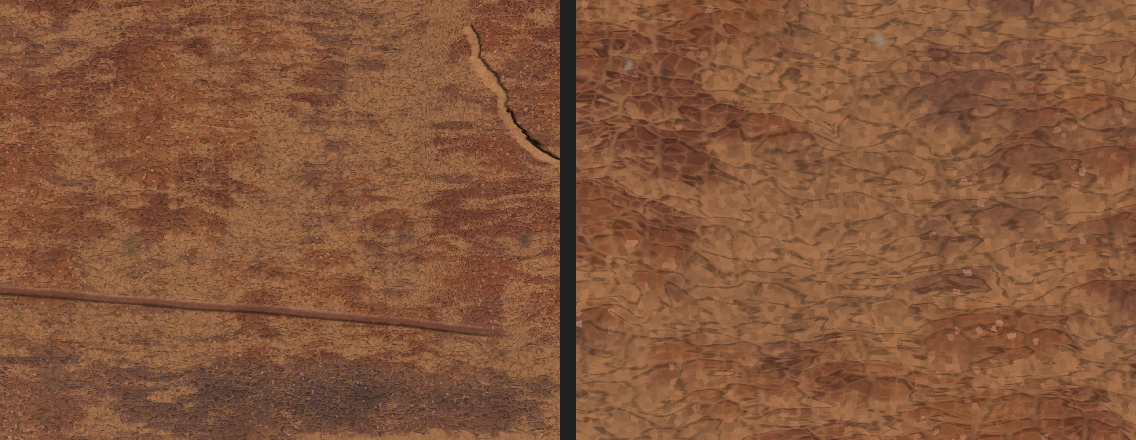
Left: the whole. Right: its middle third, enlarged.
This texture is drawn by a WebGL 2 fragment shader. Its source:

```glsl
#version 300 es
precision highp float;
uniform vec2 u_resolution;
out vec4 fragColor;

vec2 hash2(vec2 q) {
    q = vec2(dot(q, vec2(127.1, 311.7)), dot(q, vec2(269.5, 183.3)));
    return fract(sin(q) * 43758.55);
}

// x: gap to the nearest cell border, y: smooth blend of cell values, z: value of the cell
vec3 cells(vec2 q) {
    vec2 base = floor(q), f = q - base;
    float near = 9.0, second = 9.0, id = 0.0, sum = 0.0, weight = 0.0;
    for (int j = -1; j <= 1; j++)
    for (int i = -1; i <= 1; i++) {
        vec2 g = vec2(i, j), h = hash2(base + g), r = g + 0.1 + 0.8 * h - f;
        float d = length(r), w = exp(-5.0 * d * d), v = fract(h.x * 37.0 + h.y * 17.0);
        sum += w * v;
        weight += w;
        if (d < near) { second = near; near = d; id = v; }
        else second = min(second, d);
    }
    return vec3(second - near, sum / weight, id);
}

float mottle(vec2 q) {
    float sum = 0.0, amp = 0.5;
    for (int i = 0; i < 4; i++) {
        sum += amp * cells(q).y;
        q = q * 2.03 + 7.3;
        amp *= 0.55;
    }
    return sum / 1.01;
}

float blob(vec2 p, vec2 centre, vec2 size) {
    vec2 r = (p - centre) / size;
    return exp(-dot(r, r));
}

float segment(vec2 p, vec2 a, vec2 b) {
    vec2 e = b - a;
    return length(p - a - e * clamp(dot(p - a, e) / dot(e, e), 0.0, 1.0));
}

void main() {
    vec2 p = gl_FragCoord.xy / u_resolution.y;
    float broad = mottle(p * vec2(4.0, 7.0));
    float streaks = mottle(p * vec2(15.0, 58.0) + vec2(0.0, 5.0 * broad));
    float drips = mottle(p * vec2(13.0, 2.0) + 31.0);
    float patches = mottle(p * vec2(6.0, 5.0) + 63.0);
    vec3 grit = cells(p * 210.0);
    vec2 warp = vec2(streaks - 0.5, broad - 0.5);
    float fold = p.y - (0.342 - 0.07 * p.x - 0.012 * p.x * p.x) + 0.01 * warp.y;
    float upper = smoothstep(-0.02, 0.01, fold);
    float rightSide = smoothstep(0.95, 1.1, p.x) * upper;

    // Dyed leather
    vec3 col = mix(vec3(0.44, 0.25, 0.185), vec3(0.55, 0.325, 0.205), smoothstep(0.32, 0.62, patches));
    col = mix(col, vec3(0.48, 0.34, 0.27), 0.6 * smoothstep(0.5, 0.68, broad));
    col = mix(col, vec3(0.46, 0.235, 0.18), 0.4 * rightSide + 0.35 * blob(p, vec2(0.05, 0.72), vec2(0.14, 0.2)));

    // Dull band along the bottom
    float band = smoothstep(0.215, 0.165, p.y + 0.06 * warp.y + 0.03 * p.x);
    col = mix(col, vec3(0.45, 0.31, 0.25), 0.6 * band);
    float stain = blob(p, vec2(0.46, 0.1), vec2(0.16, 0.075)) + blob(p, vec2(0.77, 0.1), vec2(0.13, 0.08))
        + 0.6 * blob(p, vec2(1.1, 0.08), vec2(0.2, 0.045)) + 0.5 * blob(p, vec2(0.52, 0.24), vec2(0.11, 0.02))
        + 0.5 * blob(p, vec2(0.1, 0.185), vec2(0.25, 0.012));
    stain = clamp(stain * (0.35 + 1.2 * patches), 0.0, 1.0);
    col = mix(col, vec3(0.31, 0.235, 0.215), 0.85 * stain);

    // Worn tan nap
    float scuffX = 0.945 + 0.27 * pow(max(p.y - 0.5, 0.0), 2.0) + 0.02 * (patches - 0.5);
    float scuff = exp(-pow((p.x - scuffX) / 0.027, 2.0)) * smoothstep(0.38, 0.62, p.y);
    float nap = 0.42 * streaks + 0.33 * broad + 0.25 * drips + 0.04 * (grit.z - 0.5);
    nap += 0.05 * blob(p, vec2(0.72, 0.6), vec2(0.35, 0.32)) + 0.08 * blob(p, vec2(0.31, 0.55), vec2(0.035, 0.13))
        + 0.06 * exp(-pow((fold + 0.06) / 0.035, 2.0)) + 0.17 * scuff - 0.045 * rightSide
        - 0.05 * band - 0.06 * stain;
    float wear = smoothstep(0.47, 0.6, nap);
    vec3 tan1 = mix(vec3(0.57, 0.395, 0.26), vec3(0.65, 0.45, 0.3), grit.z);
    col = mix(col, tan1, 0.8 * wear);

    // Wrinkles and the fine crackle net
    vec2 q = p + 0.05 * warp.yx;
    vec2 stretch = mix(vec2(25.0, 64.0), vec2(46.0, 64.0), rightSide);
    float wrinkle = cells(q * stretch).x;
    float shade = cells((q + vec2(0.0, 0.0035)) * stretch).x;
    float net = cells((p + 0.02 * warp) * vec2(62.0, 100.0)).x;
    float open = smoothstep(0.3, 0.65, 0.5 * drips + 0.5 * streaks);
    col *= 1.0 - 0.24 * (1.0 - smoothstep(0.03, 0.24, shade));
    float crack = max(0.8 * (1.0 - smoothstep(0.02, 0.19, wrinkle)), 0.55 * (1.0 - smoothstep(0.02, 0.2, net)));
    col = mix(col, vec3(0.63, 0.43, 0.29), crack * (0.4 + 0.6 * open) * (1.0 - 0.45 * stain));
    col *= 0.93 + 0.1 * grit.z + 0.16 * (streaks - 0.5);

    // Cool glints on the polished parts
    float glint = smoothstep(0.93, 1.0, grit.z) * (1.0 - wear) * smoothstep(0.42, 0.6, patches + 0.1 * rightSide);
    col += vec3(0.13, 0.12, 0.14) * glint;

    // Long raised fold
    float reach = 1.0 - smoothstep(1.05, 1.2, p.x);
    float ridge = exp(-pow(fold / 0.009, 2.0));
    col = mix(col, vec3(0.42, 0.25, 0.2), 0.75 * ridge * reach);
    col *= 1.0 - 0.42 * reach * exp(-pow((fold + 0.009) / 0.0035, 2.0));
    col += 0.07 * reach * exp(-pow((fold - 0.008) / 0.0035, 2.0));

    // Torn flap with a shadowed lip
    vec2 tear[6] = vec2[](vec2(1.065, 0.93), vec2(1.085, 0.865), vec2(1.14, 0.79),
        vec2(1.14, 0.75), vec2(1.19, 0.68), vec2(1.29, 0.625));
    vec2 t = p + 0.025 * warp;
    float rip = 9.0, lip = 9.0;
    for (int i = 0; i < 5; i++) {
        rip = min(rip, segment(t, tear[i], tear[i + 1]));
        lip = min(lip, segment(t - vec2(0.009, 0.008), tear[i], tear[i + 1]));
    }
    col *= 1.0 - 0.5 * (1.0 - smoothstep(0.002, 0.009, lip));
    col = mix(col, tan1 * (0.9 + 0.3 * streaks), 1.0 - smoothstep(0.008, 0.014, rip));
    col *= 1.0 - 0.65 * (1.0 - smoothstep(0.001, 0.004, lip)) * smoothstep(0.8, 0.72, p.y);

    // Frayed lower edge, scattered flecks and scars
    col = mix(col, tan1, smoothstep(0.016, 0.008, p.y + 0.05 * warp.x) * smoothstep(0.64, 0.72, p.x));
    for (int i = 0; i < 12; i++) {
        vec2 h = hash2(vec2(i, 4.0)), size = vec2(0.003, 0.004) * (0.6 + h.y);
        float fleck = blob(p + 0.02 * warp, vec2(1.27 * h.x, 0.3 + 0.65 * h.y), size);
        col = mix(col, i % 3 == 0 ? vec3(0.6, 0.58, 0.54) : vec3(0.25, 0.21, 0.18), 0.7 * fleck);
    }
    float scar = blob(t, vec2(0.304, 0.445), vec2(0.018, 0.022)) + blob(t, vec2(1.196, 0.46), vec2(0.014, 0.018));
    col = mix(col, vec3(0.29, 0.23, 0.18), 0.8 * scar * smoothstep(0.3, 0.6, streaks));
    fragColor = vec4(clamp(col, 0.0, 1.0), 1.0);
}
```
